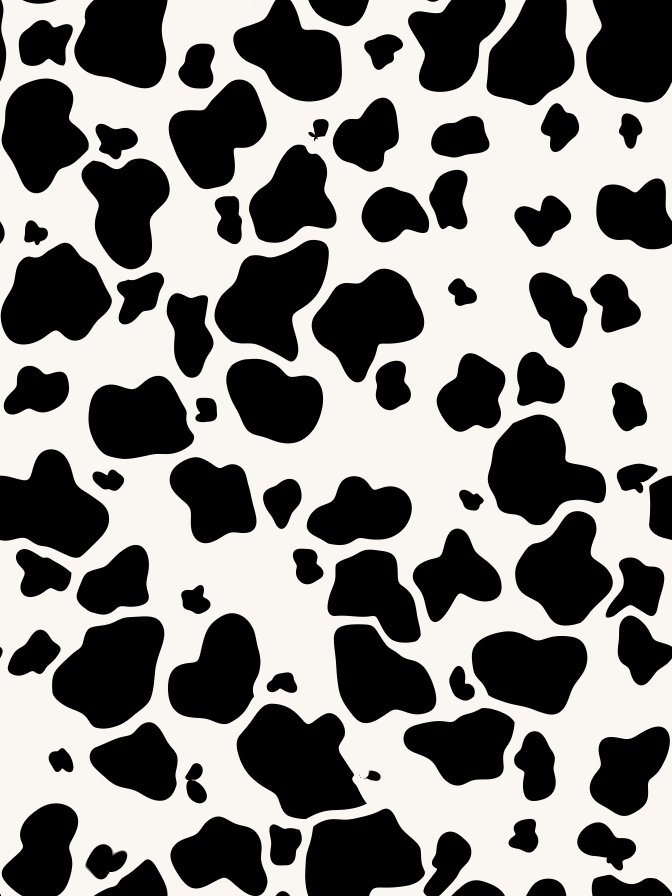
Reproduce this pattern procedurally as a Shadertoy shader.

```glsl
// Seamless cow hide: lumpy black patches, large and small, on warm cream.

const vec3  CREAM       = vec3(0.98, 0.97, 0.95);
const vec3  BLACK       = vec3(0.0);
const vec2  CELLS       = vec2(8.0, 10.0);   // patches across and up, both even
const vec2  LARGE_SIZE  = vec2(0.37, 0.68);  // radius range, in cells
const vec2  SMALL_SIZE  = vec2(0.14, 0.34);
const float SWAP_CHANCE = 0.12;              // breaks the large/small alternation
const float JITTER      = 0.25;              // centre offset, in cells
const float LOBE_DEPTH  = 0.42;
const float GAP         = 0.13;              // cream lane between neighbours
const float ROUNDING    = 0.07;
const float WARP        = 0.08;
const float WARP_SCALE  = 2.0;               // noise repeats per cell, whole number
const float TAU         = 6.2831853;

// Integer hash: three values from 0 to 1
vec3 hash3(vec2 id, int seed) {
    uvec3 v = uvec3(uint(id.x), uint(id.y), uint(seed));
    v = v * 1664525u + 1013904223u;
    v.x += v.y * v.z; v.y += v.z * v.x; v.z += v.x * v.y;
    v ^= v >> 16u;
    v.x += v.y * v.z; v.y += v.z * v.x; v.z += v.x * v.y;
    return vec3(v >> 8u) / 16777216.0;
}

// Value noise that wraps after "period" units, from -1 to 1
vec2 wrappedNoise(vec2 p, vec2 period) {
    vec2 i = floor(p), f = fract(p);
    f = f * f * (3.0 - 2.0 * f);
    vec2 a = hash3(mod(i, period), 90).xy;
    vec2 b = hash3(mod(i + vec2(1, 0), period), 90).xy;
    vec2 c = hash3(mod(i + vec2(0, 1), period), 90).xy;
    vec2 d = hash3(mod(i + vec2(1, 1), period), 90).xy;
    return mix(mix(a, b, f.x), mix(c, d, f.x), f.y) * 2.0 - 1.0;
}

float smoothMax(float a, float b, float k) {
    float h = max(k - abs(a - b), 0.0) / k;
    return max(a, b) + h * h * k * 0.25;
}

// Approximate signed distance to the lobed patch of one cell
float patchDistance(vec2 p, vec2 cell) {
    vec2 id = mod(cell, CELLS);
    vec3 rnd = hash3(id, 1);
    vec3 kind = hash3(id, 2);
    vec2 q = p - cell - 0.5 - (rnd.xy * 2.0 - 1.0) * JITTER;

    bool isLarge = (mod(id.x + id.y, 2.0) < 0.5) != (kind.x < SWAP_CHANCE);
    vec2 range = isLarge ? LARGE_SIZE : SMALL_SIZE;
    float radius = mix(range.x, range.y, rnd.z);

    float angle = atan(q.y, q.x + 1e-6);
    float outline = 1.0;
    for (int k = 2; k <= 5; k++) {
        vec3 lobe = hash3(id, 10 + k);
        float depth = LOBE_DEPTH / float(k) * mix(0.5, 1.3, lobe.y);
        outline += depth * cos(float(k) * angle + TAU * lobe.x);
    }
    return length(q) - radius * max(outline, 0.3);
}

// Negative inside a patch; neighbours stay apart by GAP
float hideField(vec2 p) {
    vec2 base = floor(p);
    float nearest = 1e3, second = 1e3;
    for (int y = -2; y <= 2; y++)
    for (int x = -2; x <= 2; x++) {
        float d = patchDistance(p, base + vec2(x, y));
        second = min(second, max(nearest, d));
        nearest = min(nearest, d);
    }
    return smoothMax(nearest, 0.5 * (GAP - (second - nearest)), ROUNDING);
}

void mainImage(out vec4 fragColor, in vec2 fragCoord) {
    vec2 p = fragCoord / iResolution.xy * CELLS;
    p += WARP * wrappedNoise(p * WARP_SCALE, CELLS * WARP_SCALE);
    float field = hideField(p);

    // One pixel of edge smoothing, bounded where the field jumps
    float pixel = CELLS.y / iResolution.y;
    float slope = length(vec2(dFdx(field), dFdy(field)));
    float edge = clamp(slope, 0.5 * pixel, 2.5 * pixel);
    float ink = clamp(0.5 - field / edge, 0.0, 1.0);
    fragColor = vec4(mix(CREAM, BLACK, ink), 1.0);
}
```
